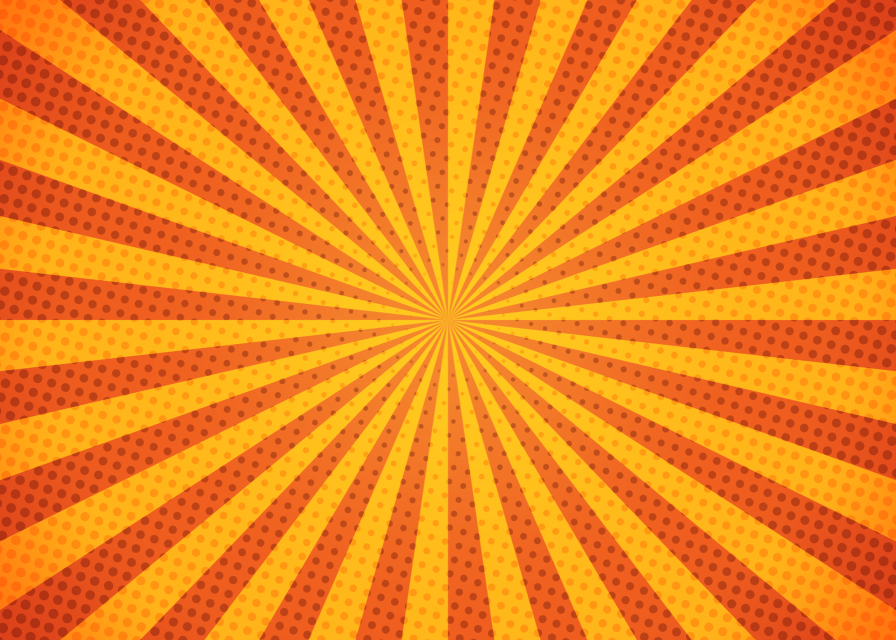
Reproduce this background procedurally as a WebGL 1 fragment shader.

```glsl
precision highp float;
// Comic sunburst: alternating yellow and red rays leave the centre of the canvas,
// both darkening toward the corners. A tilted halftone grid lies on top,
// with dots that grow with distance from the centre.

uniform vec2 u_resolution;

#define RAY_PAIRS 26.0      // yellow and red pairs in a full turn
#define DOT_PITCH 0.0228    // grid step, in canvas heights
#define DOT_TILT -0.314     // grid angle, in radians
#define DOT_SIZE 0.36       // dot radius at the corners, in grid steps
#define YELLOW_CORE vec3(1.00, 0.79, 0.12)
#define YELLOW_MID vec3(1.00, 0.71, 0.10)
#define YELLOW_RIM vec3(1.00, 0.44, 0.06)
#define RED_CORE vec3(0.96, 0.53, 0.18)
#define RED_MID vec3(0.94, 0.37, 0.12)
#define RED_RIM vec3(0.86, 0.25, 0.10)
#define YELLOW_INK vec3(1.00, 0.82, 0.70)
#define RED_INK vec3(0.79, 0.70, 0.72)

// Uneven ray widths: narrow toward the sides, wide toward top and bottom.
float warpAngle(float a) {
  return a + 0.0445 * sin(2.0 * a) - 0.0131 * sin(4.0 * a) + 0.0044 * sin(6.0 * a);
}

// Gradient through three colours, with the middle one at position mid.
vec3 ramp(vec3 core, vec3 middle, vec3 rim, float mid, float t) {
  vec3 inner = mix(core, middle, smoothstep(0.0, mid, t));
  return mix(inner, rim, smoothstep(mid, 1.05, t));
}

// Coverage of yellow rays; the edge width stays one pixel at any radius.
float rayMask(vec2 p, float pixel) {
  float angle = warpAngle(atan(p.y, p.x + 1e-6));
  float edge = sin(RAY_PAIRS * angle) * length(p) / RAY_PAIRS;
  return smoothstep(-0.75 * pixel, 0.75 * pixel, edge);
}

// Coverage of the halftone dots, sized by t at each cell centre.
float dotMask(vec2 p, float pixel, float corner) {
  float c = cos(DOT_TILT);
  float s = sin(DOT_TILT);
  vec2 grid = vec2(c * p.x + s * p.y, c * p.y - s * p.x) / DOT_PITCH;
  vec2 cell = floor(grid) + 0.5;
  float t = length(cell) * DOT_PITCH / corner;
  float radius = DOT_SIZE * sqrt(t);
  float blur = 0.75 * pixel / DOT_PITCH;
  float ink = 1.0 - smoothstep(radius - blur, radius + blur, length(grid - cell));
  return ink * smoothstep(0.03, 0.15, t);
}

void main() {
  float pixel = 1.0 / u_resolution.y;
  vec2 p = (gl_FragCoord.xy - 0.5 * u_resolution) * pixel;
  float corner = 0.5 * length(u_resolution) * pixel;
  float t = length(p) / corner;

  // Shaded rays, each with its own ink for the dots
  float ink = dotMask(p, pixel, corner);
  vec3 yellow = ramp(YELLOW_CORE, YELLOW_MID, YELLOW_RIM, 0.70, t);
  vec3 red = ramp(RED_CORE, RED_MID, RED_RIM, 0.60, t);
  yellow *= mix(vec3(1.0), YELLOW_INK, ink);
  red *= mix(vec3(1.0), RED_INK, ink);

  gl_FragColor = vec4(mix(red, yellow, rayMask(p, pixel)), 1.0);
}
```
